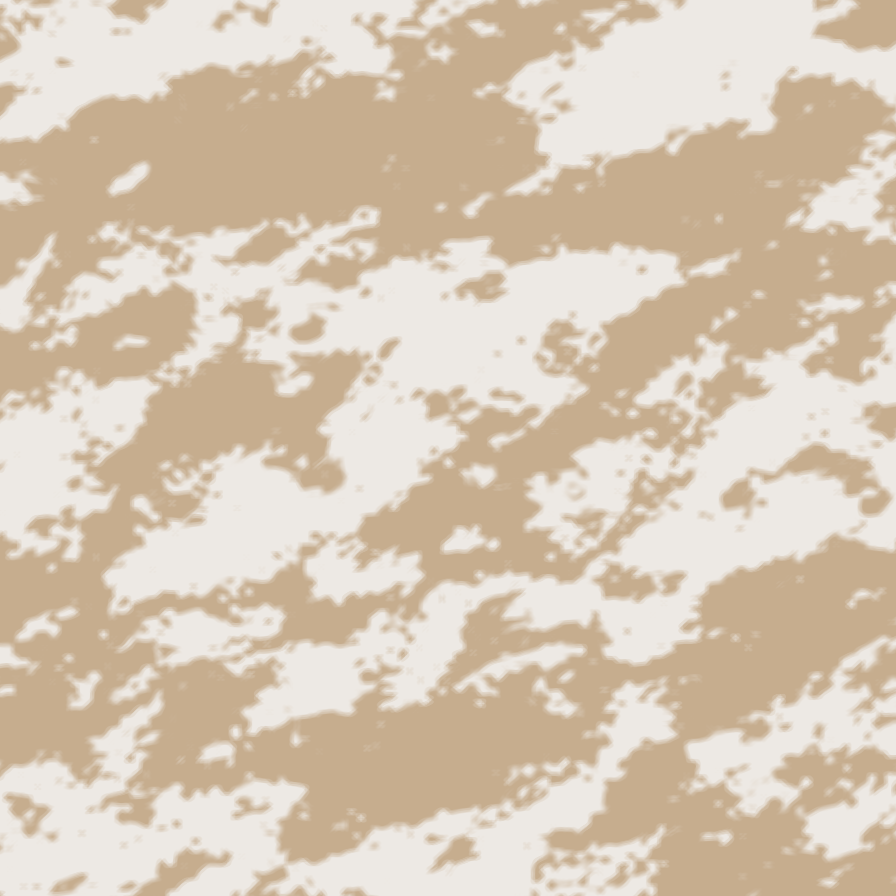
This texture is drawn by a WebGL 1 fragment shader. Its source:

```glsl
precision highp float;
uniform vec2 u_resolution;

const vec3 TAN = vec3(0.776, 0.678, 0.557);
const vec3 CHALK = vec3(0.930, 0.914, 0.894);
const float STROKE_ANGLE = 0.30;
const float BASE_FREQUENCY = 9.0;
const float LACUNARITY = 2.0;
const float GAIN = 0.71;
const float ROUND_STRETCH = 0.9;
const float STROKE_STRETCH = 2.7;
const float MIN_WEIGHT = 0.3;
const float WARP = 0.006;
const float THRESHOLD = 0.09;
const float SOFTNESS = 0.10;
const float BLUR = 0.0034;
const int OCTAVES = 5;

vec3 hash3(vec2 p) {
  vec3 q = fract(p.xyx * vec3(0.1031, 0.1030, 0.0973));
  q += dot(q, q.yxz + 33.33);
  return fract((q.xxy + q.yzz) * q.zyx);
}

// Cellular noise: one signed blob per cell, paired light and dark to balance the mean
float blobNoise(vec2 p) {
  vec2 home = floor(p);
  float sum = 0.0;
  for (int y = -1; y <= 1; y++) {
    for (int x = -1; x <= 1; x++) {
      vec2 cell = home + vec2(float(x), float(y));
      vec3 rnd = hash3(vec2(cell.x, floor(cell.y * 0.5)) + 57.0);
      float side = mod(cell.y, 2.0) * 2.0 - 1.0;
      side *= step(0.5, rnd.z) * 2.0 - 1.0;
      float weight = mix(MIN_WEIGHT, 1.0, fract(rnd.z * 2.0));
      vec2 d = p - cell - rnd.xy;
      float k = max(0.0, 1.0 - dot(d, d));
      sum += side * weight * k * k * k;
    }
  }
  return sum;
}

// Ragged strokes: long octaves alternate with round ones, finer ones are shorter
float strokeField(vec2 uv) {
  float c = cos(STROKE_ANGLE);
  float s = sin(STROKE_ANGLE);
  vec2 q = vec2(c * uv.x + s * uv.y, c * uv.y - s * uv.x);
  q += WARP * sin(q.yx * vec2(23.0, 17.0) + 0.8 * sin(q * vec2(29.0, 37.0)));
  float sum = 0.0;
  float amplitude = 1.0;
  float frequency = BASE_FREQUENCY;
  for (int i = 0; i < OCTAVES; i++) {
    float level = float(i);
    float elongation = (1.0 - mod(level, 2.0)) * (1.0 - level / 6.0);
    float stretch = mix(ROUND_STRETCH, STROKE_STRETCH, elongation);
    vec2 p = q * frequency / vec2(stretch, 1.0);
    sum += amplitude * blobNoise(p + level * vec2(17.3, 41.7));
    amplitude *= GAIN;
    frequency *= LACUNARITY;
  }
  return sum;
}

float chalkMask(vec2 uv) {
  return smoothstep(THRESHOLD - SOFTNESS, THRESHOLD + SOFTNESS, strokeField(uv));
}

void main() {
  float size = min(u_resolution.x, u_resolution.y);
  vec2 uv = gl_FragCoord.xy / size;

  // Soft edges from the centre and four diagonal taps
  float radius = max(BLUR, 0.5 / size);
  float mask = chalkMask(uv);
  for (int i = 0; i < 4; i++) {
    float angle = 0.785398 + 1.570796 * float(i);
    mask += chalkMask(uv + radius * vec2(cos(angle), sin(angle)));
  }
  gl_FragColor = vec4(mix(TAN, CHALK, mask / 5.0), 1.0);
}
```
